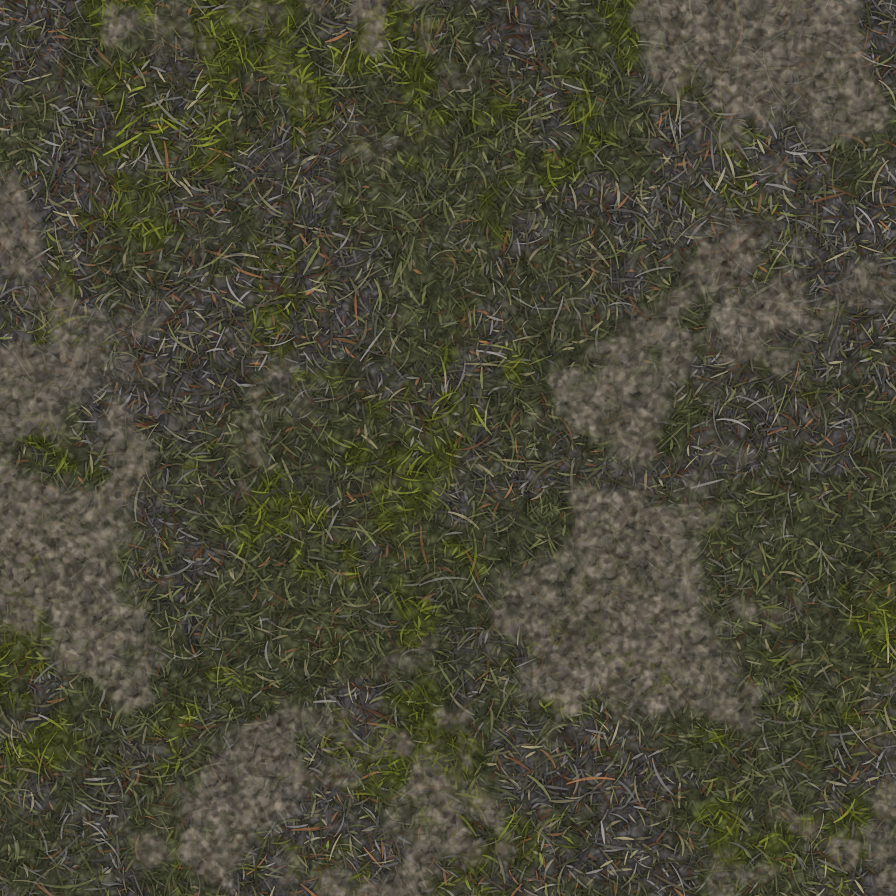
Reproduce this texture procedurally as a Shadertoy shader.

```glsl
vec3 hash3(vec2 p) {
    vec3 q = fract(p.xyx * vec3(0.1031, 0.1030, 0.0973));
    q += dot(q, q.yxz + 33.33);
    return fract((q.xxy + q.yzz) * q.zyx);
}

// Smooth cellular noise: random cell values blended by distance
float cellBlend(vec2 p) {
    vec2 cell = floor(p);
    float sum = 0.0, total = 0.0;
    for (int y = -1; y <= 1; y++)
    for (int x = -1; x <= 1; x++) {
        vec2 id = cell + vec2(x, y);
        vec3 h = hash3(id + 57.0);
        vec2 d = p - id - h.xy;
        float w = exp(-5.0 * dot(d, d));
        sum += w * h.z;
        total += w;
    }
    return sum / total;
}

float patches(vec2 p) {
    return 0.45 * cellBlend(p) + 0.33 * cellBlend(p * 2.7 + 11.0) + 0.22 * cellBlend(p * 7.1 + 29.0);
}

// Angular stones: xy = light side offset, z = cover, w = tone
vec4 pebbles(vec2 p, float blur) {
    vec4 stone = vec4(0.0);
    vec2 cell = floor(p);
    for (int y = -1; y <= 1; y++)
    for (int x = -1; x <= 1; x++) {
        vec2 id = cell + vec2(x, y);
        vec3 h = hash3(id + 203.0);
        vec2 d = p - id - h.xy;
        float angle = atan(d.y, d.x + 1e-5);
        float radius = mix(0.12, 0.42, h.z * h.z) * (1.0 + 0.16 * sin(angle * 3.0 + h.x * 40.0) + 0.1 * sin(angle * 5.0 + h.y * 40.0));
        float cover = 1.0 - smoothstep(radius - blur, radius + blur, length(d));
        if (cover > stone.z) stone = vec4(d / radius, cover, h.x);
    }
    return stone;
}

// Curved tapered blade lying along x: signed distance to its edge
float bladeEdge(vec2 q, float halfLength, float bend, float halfWidth) {
    q.y += bend * (q.x * q.x - 0.3 * halfLength * halfLength);
    float along = clamp(q.x, -halfLength, halfLength);
    return length(q - vec2(along, 0.0)) - halfWidth * (1.0 - 0.5 * abs(along) / halfLength);
}

vec3 bladeColor(float kind, float tone, float moss, float tuft) {
    vec3 dry = mix(vec3(0.48, 0.47, 0.46), vec3(0.54, 0.51, 0.38), smoothstep(0.3, 0.6, kind));
    dry = mix(dry, vec3(0.53, 0.36, 0.24), step(0.86, kind));
    vec3 green = mix(vec3(0.39, 0.41, 0.25), vec3(0.45, 0.48, 0.16), tuft);
    float greenShare = 0.2 + 0.5 * moss + 0.25 * tuft;
    vec3 color = mix(dry, green, step(fract(kind * 7.31), greenShare));
    return color * mix(0.48, 1.35, tone * tone);
}

void mainImage(out vec4 fragColor, in vec2 fragCoord) {
    vec2 uv = fragCoord / iResolution.y;
    float pixel = 1.0 / iResolution.y;

    // Regions of moss, bare soil and bright tufts
    float moss = smoothstep(0.42, 0.6, patches(uv * 4.0 + 3.0));
    float soil = smoothstep(0.54, 0.68, patches(uv * 4.6 + 41.0));
    float tuft = smoothstep(0.54, 0.7, patches(uv * 8.0 + 83.0));

    // Crumbly ground
    float grain = 0.55 * cellBlend(uv * 210.0) + 0.45 * cellBlend(uv * 95.0 + 7.0);
    vec3 color = mix(vec3(0.27, 0.26, 0.255), vec3(0.25, 0.26, 0.18), moss);
    color = mix(color, vec3(0.26, 0.29, 0.12), 0.7 * tuft);
    color = mix(color, vec3(0.39, 0.36, 0.32), soil);
    color *= 0.45 + 1.1 * grain;

    // Stones and flakes
    vec4 stone = pebbles(uv * 42.0, 42.0 * pixel);
    vec4 shade = pebbles(uv * 42.0 + vec2(-0.06, 0.1), 0.12);
    float stony = 0.12 + 0.75 * soil;
    color *= 1.0 - 0.45 * shade.z * stony;
    vec3 stoneColor = mix(vec3(0.37, 0.34, 0.32), vec3(0.48, 0.45, 0.40), stone.w);
    stoneColor *= 0.78 + 0.35 * grain + 0.12 * dot(stone.xy, vec2(-0.5, 0.8));
    color = mix(color, stoneColor, stone.z * stony);

    // Layers of blades and needles, short and dense below, long and sparse on top
    for (int layer = 0; layer < 14; layer++) {
        float height = float(layer) / 13.0;
        float scale = mix(72.0, 23.0, height);
        float turn = float(layer) * 2.4;
        vec2 p = mat2(cos(turn), sin(turn), -sin(turn), cos(turn)) * uv * scale + 100.0 + 37.0 * float(layer);
        vec2 cell = floor(p);
        for (int y = -1; y <= 1; y++)
        for (int x = -1; x <= 1; x++) {
            vec2 id = cell + vec2(x, y);
            vec3 place = hash3(id);
            vec3 look = hash3(id + 331.0);
            if (look.x > mix(0.95, 0.45, height)) continue;
            float angle = place.z * 6.2832;
            vec2 q = mat2(cos(angle), -sin(angle), sin(angle), cos(angle)) * (p - id - place.xy);
            float halfLength = mix(0.25, 0.8, look.y * look.y);
            float halfWidth = mix(0.0008, 0.0018, fract(look.z * 13.7));
            float bend = (fract(look.y * 19.3) - 0.5) * 0.9;
            float edge = bladeEdge(q, halfLength, bend, halfWidth * scale) / scale;
            float cover = 1.0 - smoothstep(-0.6 * pixel, 0.6 * pixel, edge);
            float shadow = 1.0 - smoothstep(0.0, 0.0035, edge);
            float presence = (1.0 - 0.7 * soil) * mix(1.0, 0.6, moss * height);
            color *= 1.0 - 0.16 * shadow * presence;
            vec3 blade = bladeColor(look.z, fract(look.x * 23.1), moss, tuft);
            color = mix(color, blade, cover * presence * mix(0.65, 0.88, height));
        }
    }
    fragColor = vec4(clamp(color * 1.04 + 0.015, 0.0, 1.0), 1.0);
}
```
